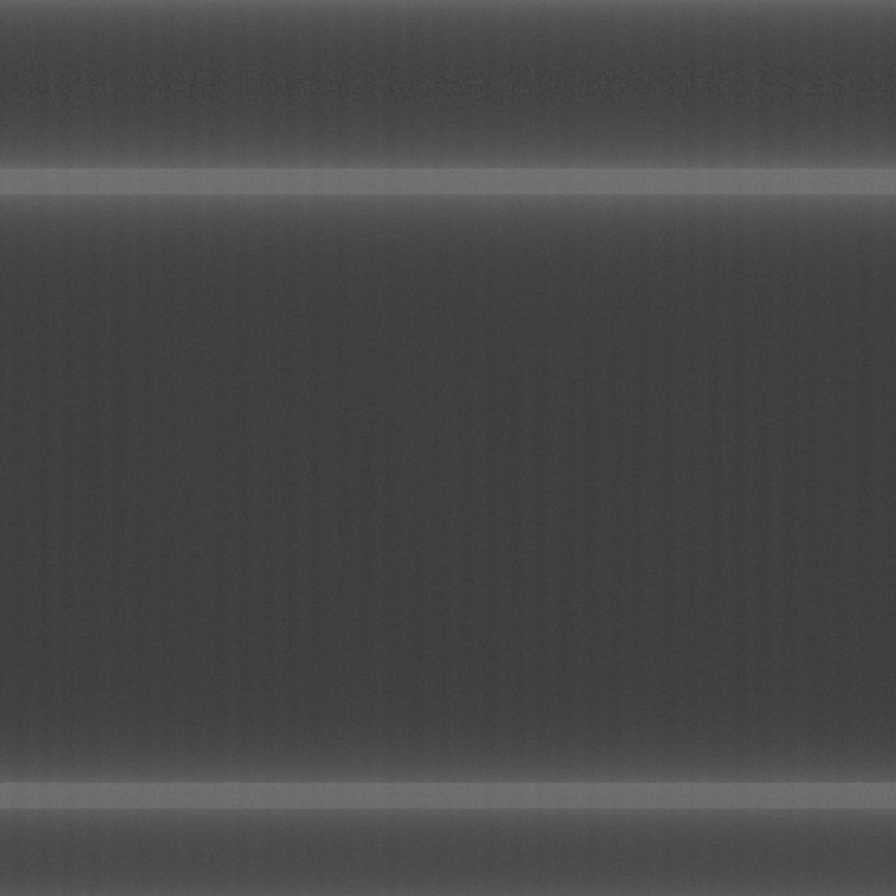
A Shadertoy shader for this texture:

```glsl
// Dark brushed grey panel with two pale horizontal bars, soft glows and fine grain.

const float BASE_GREY = 0.248;
const float BAR_HALF_HEIGHT = 0.0143;
const float UPPER_BAR_Y = 0.7975;
const float LOWER_BAR_Y = 0.1120;

vec2 hashGradient(vec2 cell) {
    vec3 q = fract(cell.xyx * vec3(0.1031, 0.1030, 0.0973));
    q += dot(q, q.yzx + 33.33);
    float angle = 6.28318 * fract((q.x + q.y) * q.z);
    return vec2(cos(angle), sin(angle));
}

float gradientNoise(vec2 p) {
    vec2 cell = floor(p);
    vec2 f = p - cell;
    vec2 blend = f * f * f * (f * (f * 6.0 - 15.0) + 10.0);
    float a = dot(hashGradient(cell), f);
    float b = dot(hashGradient(cell + vec2(1, 0)), f - vec2(1, 0));
    float c = dot(hashGradient(cell + vec2(0, 1)), f - vec2(0, 1));
    float d = dot(hashGradient(cell + vec2(1, 1)), f - vec2(1, 1));
    return mix(mix(a, b, blend.x), mix(c, d, blend.x), blend.y);
}

// Light that fades exponentially with distance from an edge.
float glow(float dist, float strength, float reach) {
    return strength * exp(-max(dist, 0.0) / reach);
}

// Signed distance to a full-width bar.
float barDistance(float y, float centre) {
    return abs(y - centre) - BAR_HALF_HEIGHT;
}

float barMask(float dist, float softness) {
    return 1.0 - smoothstep(-softness, softness, dist);
}

// Faint vertical brushing, drifting slowly along its length.
float brushing(vec2 uv) {
    float stripes = sin(6.28318 * 36.0 * uv.x);
    float streaks = gradientNoise(vec2(uv.x * 70.0, uv.y * 3.0));
    return 0.0025 * stripes + 0.006 * streaks;
}

// Two scales of fine grain.
float grain(vec2 uv) {
    return 0.022 * gradientNoise(uv * 310.0)
         + 0.010 * gradientNoise(uv * 140.0 + 17.3);
}

void mainImage(out vec4 fragColor, in vec2 fragCoord) {
    vec2 uv = fragCoord / iResolution.xy;
    float softness = max(0.0012, 0.75 / iResolution.y);
    float upper = barDistance(uv.y, UPPER_BAR_Y);
    float lower = barDistance(uv.y, LOWER_BAR_Y);

    // Panel lit by the bars and by both canvas edges
    float grey = BASE_GREY;
    grey += glow(upper, 0.145, 0.036);
    grey += glow(lower, 0.125, 0.033);
    grey += glow(1.0 - uv.y, 0.145, 0.034);
    grey += glow(uv.y, 0.095, 0.030);

    // Flat bars, a touch brighter on their upper rims
    float upperGrey = 0.440 + 0.3 * (uv.y - UPPER_BAR_Y);
    float lowerGrey = 0.428 + 0.3 * (uv.y - LOWER_BAR_Y);
    grey = mix(grey, upperGrey, barMask(upper, softness));
    grey = mix(grey, lowerGrey, barMask(lower, softness));

    // Surface texture, rougher along the upper trough
    float trough = (uv.y - 0.905) / 0.018;
    float roughness = 1.0 + 0.9 * exp(-trough * trough);
    grey += brushing(uv) + grain(uv) * roughness;

    fragColor = vec4(vec3(grey), 1.0);
}
```
